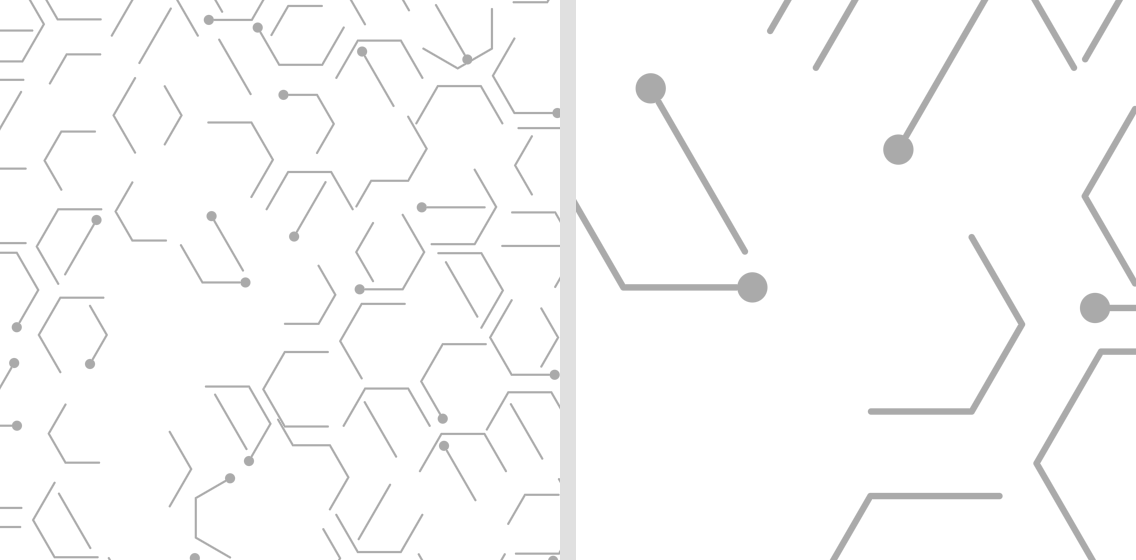
Left: the whole. Right: its middle third, enlarged.
Reproduce this pattern procedurally as a WebGL 2 fragment shader.

```glsl
#version 300 es
precision highp float;
// Thin grey circuit-like strokes on white: open hexagon arcs, bars and brackets.
// A jittered hexagonal lattice gives each cell one outer arc and often an inner
// stroke in its opening; some strokes end in a round dot.
#define SIDE 0.0768        // side of a full hexagon arc
#define PITCH 0.0911       // corner radius of a lattice cell
#define JITTER 0.011       // largest shift of a cell's strokes
#define HALF_LINE 0.0019   // half the stroke width
#define DOT_RADIUS 0.0090
#define BAR_LENGTH 1.46    // in sides
#define BRACKET_SIZE 0.78  // in sides
#define SOFTNESS 0.75      // edge blur in output pixels
#define INK vec3(0.665)
#define PAPER vec3(1.0)

uniform vec2 u_resolution;
out vec4 fragColor;

const float SIXTH_TURN = 1.04719755;

vec4 hash4(vec2 cell, float seed) {
    vec4 q = fract(vec4(cell.xyx, cell.y + seed) * vec4(0.1031, 0.1030, 0.0973, 0.1099) + seed * 0.137);
    q += dot(q, q.wzxy + 33.33);
    return fract((q.xxyz + q.yzzw) * q.zywx);
}

// Unit direction, counted in sixths of a turn
vec2 corner(float index) {
    return vec2(cos(index * SIXTH_TURN), sin(index * SIXTH_TURN));
}

float strokeDistance(vec2 p, vec2 a, vec2 b) {
    vec2 along = b - a;
    float t = clamp(dot(p - a, along) / dot(along, along), 0.0, 1.0);
    return length(p - a - along * t) - HALF_LINE;
}

float dotDistance(vec2 p, vec2 center) {
    return length(p - center) - DOT_RADIUS;
}

// Consecutive hexagon sides, with an optional outward tail and end dot
float arcDistance(vec2 p, float start, float turn, float sides, float size, bool tail, bool dotted) {
    vec2 a = corner(start) * size;
    float d = 1e3;
    for (float i = 1.0; i < 4.5; i++) {
        if (i > sides) break;
        vec2 b = corner(start + turn * i) * size;
        d = min(d, strokeDistance(p, a, b));
        a = b;
    }
    if (tail) {
        d = min(d, strokeDistance(p, a, a * 1.8));
        a *= 1.8;
    }
    return dotted ? min(d, dotDistance(p, a)) : d;
}

// Straight stroke, moved a little sideways, with an optional end dot
float barDistance(vec2 p, float heading, float shift, bool dotted) {
    vec2 dir = corner(heading);
    vec2 reach = dir * SIDE * BAR_LENGTH * 0.5;
    p -= vec2(-dir.y, dir.x) * shift * SIDE;
    float d = strokeDistance(p, -reach, reach);
    return dotted ? min(d, dotDistance(p, reach)) : d;
}

// All strokes of one lattice cell
float cellDistance(vec2 p, vec2 cell) {
    vec4 form = hash4(cell, 1.7);
    vec4 pose = hash4(cell, 5.3);
    vec4 inner = hash4(cell, 9.1);
    p -= (pose.xy * 2.0 - 1.0) * JITTER;

    float start = floor(pose.z * 6.0);
    float turn = pose.w < 0.5 ? -1.0 : 1.0;
    float sides = form.x < 0.12 ? 2.0 : form.x < 0.80 ? 3.0 : 4.0;
    bool zigzag = form.y < 0.07;
    bool small = form.y > 0.90;
    bool tilted = form.z < 0.05;
    float d = 1e3;

    // Outer arc
    if (zigzag) {
        vec2 tailDir = corner(start + turn * 3.0);
        d = arcDistance(p + tailDir * SIDE * 0.3, start, turn, 3.0, SIDE * 0.86, true, form.w < 0.5);
    } else if (form.z < 0.94) {
        float size = SIDE * (small ? BRACKET_SIZE : tilted ? 0.92 : 1.0);
        d = arcDistance(p, start + (tilted ? 0.5 : 0.0), turn, sides, size, false, form.w < 0.2);
    }
    if (zigzag || small) return d;

    // Inner bar, or bracket facing the opening
    if (inner.x < 0.34) {
        d = min(d, barDistance(p, floor(inner.y * 6.0), (inner.z - 0.5) * 0.4, inner.w < 0.62));
    } else if (inner.x < 0.70) {
        float opening = start + turn * floor((sides + 6.0) * 0.5);
        vec2 q = p + corner(opening) * SIDE * 0.2;
        d = min(d, arcDistance(q, opening - turn, turn, 2.0, SIDE * BRACKET_SIZE, false, inner.w < 0.15));
    }
    return d;
}

void main() {
    float pixel = 1.0 / min(u_resolution.x, u_resolution.y);
    vec2 p = gl_FragCoord.xy * pixel;

    // Nearest stroke among the surrounding staggered cells
    vec2 spacing = PITCH * vec2(1.5, sqrt(3.0));
    float d = 1e3;
    for (float i = -1.0; i < 1.5; i++) {
        float column = floor(p.x / spacing.x + 0.5) + i;
        float stagger = 0.5 * mod(column, 2.0);
        for (float j = -1.0; j < 1.5; j++) {
            float row = floor(p.y / spacing.y - stagger + 0.5) + j;
            vec2 center = vec2(column, row + stagger) * spacing;
            d = min(d, cellDistance(p - center, vec2(column, row) + 20.0));
        }
    }
    float blur = SOFTNESS * pixel;
    fragColor = vec4(mix(INK, PAPER, smoothstep(-blur, blur, d)), 1.0);
}
```
